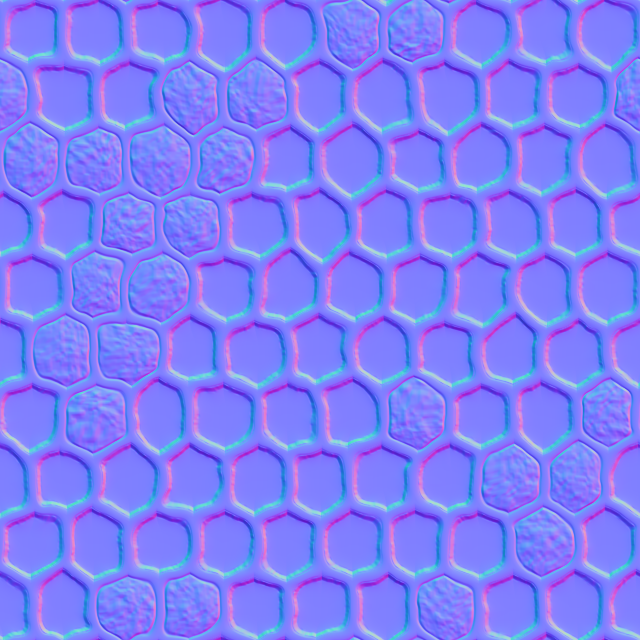
A Shadertoy shader for this texture map:

```glsl
// Tangent-space normal map of a honeycomb with open and wax-capped cells.
#define CELLS 10.0        // cells across and down (even, so rows wrap)
#define WARP 0.14         // irregularity of the comb walls
#define RIM 0.068         // half width of the wall tops
#define WALL_DROP 0.045   // depth of the steep part below the rim
#define BOWL_DROP 0.032   // depth of the soft slope to the floor
#define GRAIN 0.009       // roughness of the steep walls
#define LUMPS 0.026       // roughness of the caps
#define DOME 0.17         // curvature of the caps
#define STRAY 0.05        // chance of a lone capped cell
#define SAMPLE_STEP 0.01  // slope sampling distance, in cells

float hash(vec2 p) {
    vec3 q = fract(p.xyx * vec3(0.1031, 0.1030, 0.0973));
    q += dot(q, q.yzx + 33.33);
    return fract((q.x + q.y) * q.z);
}

// Value noise with a whole number of lattice steps per cell, so it wraps.
float noise(vec2 p, float freq, float seed) {
    p *= freq;
    vec2 i = floor(p), f = p - i;
    f = f * f * f * (f * (f * 6.0 - 15.0) + 10.0);
    float period = CELLS * freq;
    vec2 a = mod(i, period) + seed, b = mod(i + 1.0, period) + seed;
    return mix(mix(hash(a), hash(vec2(b.x, a.y)), f.x),
               mix(hash(vec2(a.x, b.y)), hash(b), f.x), f.y);
}

float smoothMin(float a, float b, float k) {
    float h = max(k - abs(a - b), 0.0) / k;
    return min(a, b) - h * h * k * 0.25;
}

// Nearest centre of the staggered lattice.
vec2 cellCentre(vec2 p) {
    float row = (p.y - 0.5) * 0.5;
    vec2 even = vec2(floor(p.x + 0.5), 2.0 * floor(row + 0.5) + 0.5);
    vec2 odd = vec2(floor(p.x) + 0.5, 2.0 * floor(row) + 1.5);
    vec2 toEven = p - even, toOdd = p - odd;
    return dot(toEven, toEven) < dot(toOdd, toOdd) ? even : odd;
}

// Caps gather along a few strips (start, direction), plus lone strays.
bool isCapped(vec2 cell) {
    vec4 strips[5] = vec4[5](
        vec4(3.4, 8.5, -2.0, -4.0), vec4(0.5, 7.5, 2.0, 0.0),
        vec4(8.5, 2.3, 0.0, -0.8), vec4(5.5, -0.5, 1.35, 0.45),
        vec4(2.0, 0.5, 1.0, 0.0));
    float nearest = CELLS;
    for (int i = 0; i < 5; i++) {
        vec2 v = cell - strips[i].xy, dir = strips[i].zw;
        v -= CELLS * floor(v / CELLS + 0.5);
        float t = clamp(dot(v, dir) / dot(dir, dir), 0.0, 1.0);
        nearest = min(nearest, length(v - dir * t));
    }
    return nearest < 0.62 || hash(cell * 7.0 + 3.0) < STRAY;
}

float height(vec2 p) {
    p += WARP * (vec2(noise(p, 2.0, 11.0), noise(p, 2.0, 47.0)) - 0.5);
    vec2 centre = cellCentre(p), q = p - centre, a = abs(q);
    vec2 cell = mod(centre, CELLS);

    // Distance to the hexagon outline, rounded at the corners.
    float d = smoothMin(0.5 - a.x, (0.625 - 0.5 * a.x - a.y) / 1.118, 0.12);
    float seed = floor(hash(cell) * 50.0);
    float inner = d - RIM - 0.04 * (noise(p, 5.0, seed) - 0.5);

    // Rounded wall top shared by all cells.
    float top = min(max(d, 0.0), RIM);
    float h = -1.6 * top * top;

    if (isCapped(cell)) {
        float cover = smoothstep(0.0, 0.05, inner);
        float lumps = noise(p, 8.0, 5.0) + 0.4 * noise(p, 16.0, 71.0) - 0.7;
        float groove = (inner - 0.012) / 0.02;
        h += cover * (0.042 - DOME * dot(q, q) + LUMPS * lumps);
        h -= 0.012 * exp(-groove * groove);
    } else {
        float crack = (inner - 0.004) / 0.012;
        float band = smoothstep(0.0, 0.02, inner) * (1.0 - smoothstep(0.05, 0.1, inner));
        h -= WALL_DROP * smoothstep(0.005, 0.075, inner);
        h -= BOWL_DROP * (1.0 - exp(-max(inner, 0.0) / 0.085));
        h -= 0.005 * exp(-crack * crack);
        h += GRAIN * band * (noise(p, 20.0, 23.0) - 0.5);
    }
    return h;
}

void mainImage(out vec4 fragColor, in vec2 fragCoord) {
    vec2 p = fragCoord / iResolution.xy * CELLS;
    vec2 e = vec2(SAMPLE_STEP, 0.0);
    vec2 slope = vec2(height(p + e.xy) - height(p - e.xy),
                      height(p + e.yx) - height(p - e.yx)) / (2.0 * SAMPLE_STEP);
    vec3 normal = normalize(vec3(-slope, 1.0));
    fragColor = vec4(normal * 0.5 + 0.5, 1.0);
}
```
